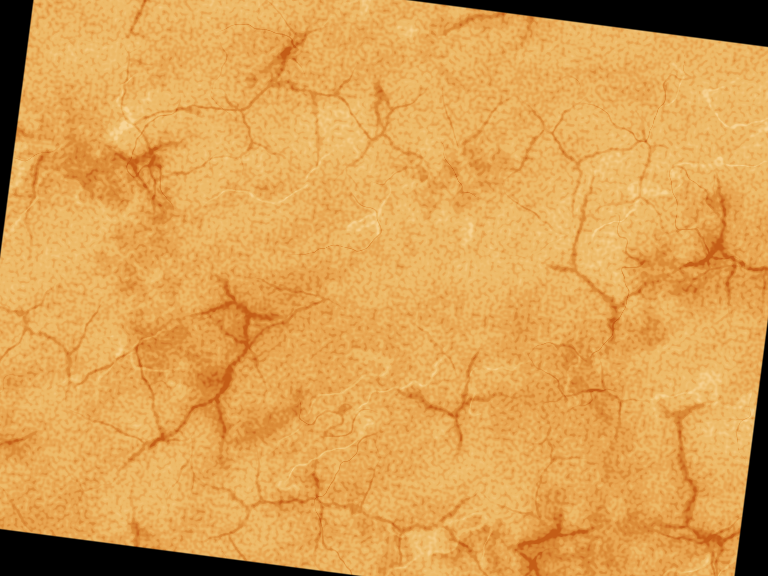
Write a Shadertoy shader that draws this texture.

```glsl
// A tilted slab of amber marble on black: cloudy layers of gradient noise,
// rust fractures along warped Voronoi borders, curved hairline veins and
// fine grain all add up to one tone, which a colour ramp turns into stone.

const float TILT = 0.1295;
const vec2 SLAB_HALF_SIZE = vec2(0.668, 0.501);

const vec3 CREAM = vec3(0.97, 0.83, 0.58);
const vec3 GOLD  = vec3(0.93, 0.73, 0.41);
const vec3 AMBER = vec3(0.91, 0.65, 0.32);
const vec3 OCHRE = vec3(0.86, 0.55, 0.22);
const vec3 RUST  = vec3(0.77, 0.37, 0.09);

mat2 rotation(float angle) {
    float c = cos(angle), s = sin(angle);
    return mat2(c, s, -s, c);
}

vec2 hash2(vec2 p) {
    vec3 h = fract(p.xyx * vec3(0.1031, 0.1030, 0.0973));
    h += dot(h, h.yzx + 33.33);
    return fract((h.xx + h.yz) * h.zy);
}

float cornerSlope(vec2 cell, vec2 offset) {
    float angle = 6.2832 * hash2(cell).x;
    return dot(vec2(cos(angle), sin(angle)), offset);
}

float gradientNoise(vec2 p) {
    vec2 i = floor(p), f = fract(p);
    vec2 u = f * f * f * (f * (f * 6.0 - 15.0) + 10.0);
    vec2 e = vec2(1.0, 0.0);
    float low  = mix(cornerSlope(i, f), cornerSlope(i + e, f - e), u.x);
    float high = mix(cornerSlope(i + e.yx, f - e.yx), cornerSlope(i + 1.0, f - 1.0), u.x);
    return mix(low, high, u.y);
}

float fbm(vec2 p, int octaves) {
    float sum = 0.0, amplitude = 1.0;
    for (int i = 0; i < octaves; i++) {
        sum += amplitude * gradientNoise(p);
        p = rotation(0.65) * p * 2.03 + 17.3;
        amplitude *= 0.55;
    }
    return sum;
}

// Distance to the nearest border between Voronoi cells
float cellBorder(vec2 p) {
    vec2 i = floor(p), f = fract(p);
    vec2 nearest = vec2(0.0);
    float best = 9.0, border = 9.0;
    for (int k = 0; k < 9; k++) {
        vec2 g = vec2(k % 3, k / 3) - 1.0;
        vec2 r = g + hash2(i + g) - f;
        if (dot(r, r) < best) { best = dot(r, r); nearest = r; }
    }
    for (int k = 0; k < 25; k++) {
        vec2 g = vec2(k % 5, k / 5) - 2.0;
        vec2 r = g + hash2(i + g) - f;
        vec2 across = r - nearest;
        if (dot(across, across) > 0.0001)
            border = min(border, dot(0.5 * (r + nearest), normalize(across)));
    }
    return border;
}

// Angular fractures that thin out and vanish in places
float fracture(vec2 p, float scale, float width, float seed) {
    float presence = smoothstep(-0.03, 0.3, gradientNoise(p * 4.5 + seed));
    float d = cellBorder(p * scale + seed) / scale;
    return presence * (1.0 - smoothstep(0.0, width * (0.5 + presence), d));
}

// Curved hairlines along the zero crossings of noise
float hairline(vec2 p, float scale, float width, float seed) {
    float presence = smoothstep(0.05, 0.3, gradientNoise(p * 4.0 - seed));
    float d = abs(fbm(p * scale + seed, 3)) / scale;
    return presence * (1.0 - smoothstep(0.0, width, d));
}

vec3 stoneRamp(float tone) {
    vec3 c = mix(CREAM, GOLD, smoothstep(0.0, 0.32, tone));
    c = mix(c, AMBER, smoothstep(0.32, 0.5, tone));
    c = mix(c, OCHRE, smoothstep(0.5, 0.69, tone));
    return mix(c, RUST, smoothstep(0.69, 1.05, tone));
}

float marbleTone(vec2 p) {
    vec2 warp = vec2(fbm(p * 7.0 + 3.1, 4), fbm(p * 7.0 + 41.7, 4));
    vec2 bent = p + 0.028 * warp;
    vec2 slanted = rotation(-0.55) * bent;

    // Clouds, slanted streaks and mottled rust patches
    float tone = 0.4 - 0.07 * p.y;
    tone += 0.19 * fbm(bent * 3.2 + 8.0, 6);
    tone += 0.15 * fbm(slanted * vec2(4.0, 12.0) + 23.0, 4);
    float patches = smoothstep(0.0, 0.55, fbm(bent * 3.6 + 61.0, 4));
    tone += patches * (0.13 + 0.36 * fbm(bent * 19.0, 3));

    // Dark fractures and pale mineral seams
    tone += 0.36 * fracture(bent, 4.2, 0.0055, 12.4);
    tone += 0.1 * fracture(bent, 4.2, 0.024, 12.4);
    tone += 0.3 * fracture(bent, 8.5, 0.0038, 37.8);
    tone += 0.26 * hairline(bent, 5.0, 0.0045, 5.2);
    tone -= 0.22 * hairline(slanted * vec2(0.7, 1.4), 5.5, 0.011, 71.5);

    // Fine grain with darker pores
    float grain = gradientNoise(p * 135.0);
    return tone + 0.25 * grain + 0.2 * max(grain - 0.12, 0.0) + 0.1 * gradientNoise(p * 62.0);
}

void mainImage(out vec4 fragColor, in vec2 fragCoord) {
    float pixel = 1.0 / iResolution.y;
    vec2 p = rotation(TILT) * (fragCoord - 0.5 * iResolution.xy) * pixel;
    vec2 outside = abs(p) - SLAB_HALF_SIZE;
    float slab = 1.0 - smoothstep(-pixel, pixel, max(outside.x, outside.y));
    fragColor = vec4(stoneRamp(marbleTone(p + 5.0) + 0.35) * slab, 1.0);
}
```
